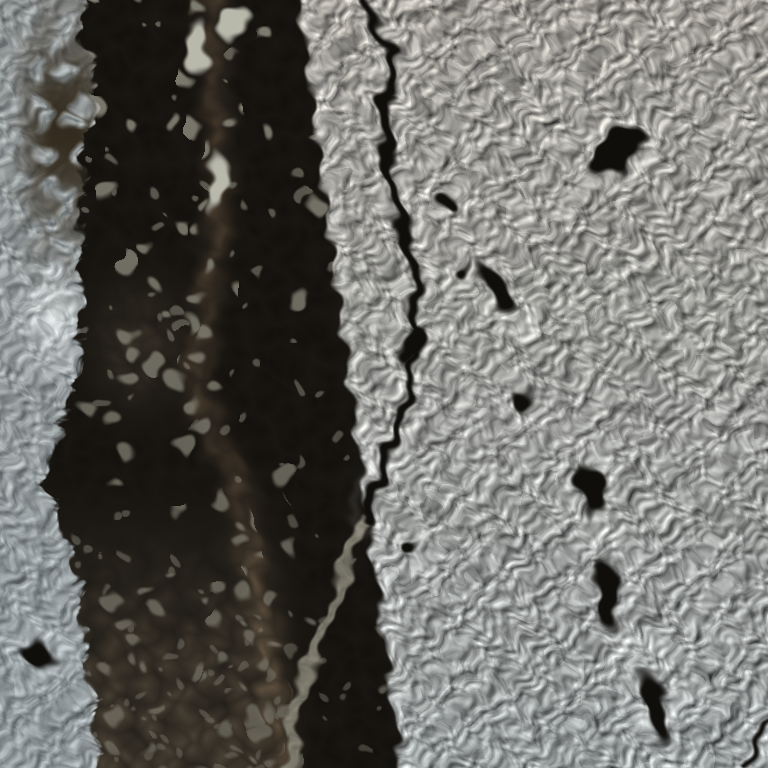
Write a WebGL 1 fragment shader that draws this texture.

```glsl
precision highp float;
// Weathered concrete split by a dark, dirt-filled groove, a thin crack and pits.
// Stone is embossed cellular noise; the groove is a band with sine-worn edges,
// sprinkled with cellular grit that gathers along its middle seam.
uniform vec2 u_resolution;

vec2 hash2(vec2 p) {
  p = fract(p * vec2(0.1031, 0.1137) + 0.17);
  p += dot(p, p.yx + 33.33);
  return fract(vec2(p.x * p.y * 17.3, (p.x + p.y) * 23.7));
}

// x: distance to the nearest cell point, y: random value of that cell
vec2 cells(vec2 p) {
  vec2 base = floor(p), best = vec2(9.0, 0.0);
  for (int j = -1; j <= 1; j++)
    for (int i = -1; i <= 1; i++) {
      vec2 id = base + vec2(float(i), float(j));
      vec2 h = hash2(id);
      float d = length(id + 0.1 + 0.8 * h - p);
      if (d < best.x) best = vec2(d, fract(h.x * 7.1 + h.y * 3.7));
    }
  return best;
}

float bump(float x) { return exp(-x * x); }

float segment(vec2 p, vec2 a, vec2 b) {
  vec2 e = b - a;
  return length(p - a - e * clamp(dot(p - a, e) / dot(e, e), 0.0, 1.0));
}

// Approximate signed distance to a tilted ellipse
float pit(vec2 p, vec2 center, vec2 radius, float tilt) {
  p -= center;
  float c = cos(tilt), s = sin(tilt);
  p = vec2(c * p.x + s * p.y, c * p.y - s * p.x);
  return (length(p / radius) - 1.0) * min(radius.x, radius.y);
}

vec2 warp(vec2 p) {
  return p + 0.005 * sin(p.yx * vec2(83.0, 71.0) + 3.0 * sin(p * 37.0))
           + 0.002 * sin(p.yx * vec2(211.0, 187.0) + p * 90.0);
}

float stoneHeight(vec2 p) {
  p = warp(p);
  vec2 q = vec2(0.8 * p.x + 0.6 * p.y, 0.8 * p.y - 0.6 * p.x);
  return cells(q * vec2(46.0, 66.0)).x + 0.45 * cells(p * 104.0 + 9.0).x;
}

float grit(vec2 p, float scale, float density) {
  vec2 c = cells(warp(p) * scale);
  float r = 0.16 + 0.25 * fract(c.y * 57.0);
  return (1.0 - smoothstep(r - 0.12, r + 0.12, c.x)) * step(c.y, density);
}

float seamDistance(vec2 p) {
  float d = segment(p, vec2(0.275, 1.0), vec2(0.287, 0.74));
  d = min(d, segment(p, vec2(0.287, 0.74), vec2(0.255, 0.49)));
  d = min(d, segment(p, vec2(0.255, 0.49), vec2(0.31, 0.37)));
  d = min(d, segment(p, vec2(0.31, 0.37), vec2(0.345, 0.19)));
  return min(d, segment(p, vec2(0.345, 0.19), vec2(0.365, 0.0)));
}

float crackDistance(vec2 p) {
  float d = segment(p, vec2(0.469, 1.0), vec2(0.514, 0.928)) + 0.001;
  d = min(d, segment(p, vec2(0.514, 0.928), vec2(0.499, 0.863)));
  d = min(d, segment(p, vec2(0.499, 0.863), vec2(0.508, 0.766)) - 0.002);
  d = min(d, segment(p, vec2(0.508, 0.766), vec2(0.541, 0.648)) - 0.001);
  d = min(d, segment(p, vec2(0.541, 0.648), vec2(0.541, 0.557)));
  d = min(d, segment(p, vec2(0.541, 0.557), vec2(0.531, 0.479)) + 0.001);
  d = min(d, segment(p, vec2(0.531, 0.479), vec2(0.495, 0.382)));
  return min(d, segment(p, vec2(0.495, 0.382), vec2(0.475, 0.323)) - 0.001);
}

float pitDistance(vec2 p) {
  float d = pit(p, vec2(0.805, 0.804), vec2(0.038, 0.023), 0.75);
  d = min(d, pit(p, vec2(0.771, 0.362), vec2(0.018, 0.034), 0.25));
  d = min(d, pit(p, vec2(0.791, 0.229), vec2(0.013, 0.042), 0.1));
  d = min(d, pit(p, vec2(0.853, 0.082), vec2(0.013, 0.042), 0.2));
  d = min(d, pit(p, vec2(0.538, 0.556), vec2(0.013, 0.024), -0.3));
  d = min(d, pit(p, vec2(0.645, 0.625), vec2(0.011, 0.032), 0.6));
  d = min(d, pit(p, vec2(0.582, 0.735), vec2(0.011, 0.007), 0.0));
  d = min(d, pit(p, vec2(0.605, 0.648), vec2(0.009, 0.006), 0.3));
  d = min(d, pit(p, vec2(0.681, 0.479), vec2(0.010, 0.014), 0.2));
  d = min(d, pit(p, vec2(0.535, 0.284), vec2(0.011, 0.008), 0.2));
  d = min(d, pit(p, vec2(0.502, 0.863), vec2(0.010, 0.020), 0.0));
  d = min(d, pit(p, vec2(0.050, 0.150), vec2(0.022, 0.013), -0.4));
  return min(d, segment(p, vec2(0.965, 0.0), vec2(1.0, 0.055)) - 0.003);
}

void main() {
  vec2 p = gl_FragCoord.xy / u_resolution, w = warp(p);

  // Stone: light from the upper left, warm at the top and cool below
  float h = stoneHeight(p);
  float relief = stoneHeight(p + vec2(0.005, -0.005)) - h;
  float tone = 0.60 + 0.30 * relief + 0.20 * (0.6 - h) + 0.13 * (cells(w * 62.0).y - 0.5);
  vec3 stone = tone * mix(vec3(0.97, 1.0, 1.0), vec3(1.02, 1.0, 0.96), p.y);
  float leftSide = 1.0 - smoothstep(0.10, 0.16, p.x);
  stone = mix(stone, vec3(0.52, 0.56, 0.58) + 0.45 * (tone - 0.55), 0.6 * leftSide);
  stone += 0.24 * bump((p.x - 0.07) / 0.03) * bump((p.y - 0.59) / 0.06);
  float soil = leftSide * bump((p.y - 0.83) / 0.14) * smoothstep(0.0, 0.07, p.x);
  stone = mix(stone, vec3(0.20, 0.17, 0.12), soil * smoothstep(0.25, 0.6, cells(w * 27.0).x + 0.1));

  // Groove: grit and brown dust over near-black dirt
  float seam = seamDistance(w);
  float low = 1.0 - smoothstep(0.05, 0.42, p.y);
  float dust = low * (1.0 - smoothstep(0.30, 0.42, p.x)) + 0.7 * bump((p.x - 0.18) / 0.06) * bump((p.y - 0.55) / 0.08);
  float mottled = cells(w * 34.0 + 4.0).x;
  vec3 dirt = vec3(0.085, 0.075, 0.06) + 0.03 * (mottled - 0.4);
  dirt += vec3(0.19, 0.17, 0.14) * dust * (1.1 - mottled);
  dirt += vec3(0.16, 0.13, 0.10) * bump(seam / 0.018) * (1.2 - mottled);
  float flecks = grit(p, 33.0, 0.10 + 0.35 * bump(seam / 0.035) + 0.25 * dust);
  flecks = max(flecks, 0.7 * grit(p + 3.0, 58.0, 0.06 + 0.2 * dust));
  dirt = mix(dirt, vec3(0.52, 0.51, 0.46), flecks * (0.55 + 0.4 * p.y));
  float pebbles = min(pit(w, vec2(0.255, 0.94), vec2(0.015, 0.032), 0.1), pit(w, vec2(0.304, 0.972), vec2(0.017, 0.022), -0.5));
  pebbles = min(pebbles, pit(w, vec2(0.283, 0.76), vec2(0.012, 0.034), -0.1));
  dirt = mix(dirt, vec3(0.72, 0.72, 0.67), 1.0 - smoothstep(-0.004, 0.004, pebbles));

  // Worn groove edges
  float left = 0.105 - 0.045 * bump((p.y - 0.38) / 0.09) + 0.02 * bump((p.y - 0.88) / 0.05) + 0.018 * (1.0 - smoothstep(0.05, 0.2, p.y));
  float right = 0.523 - 0.133 * p.y;
  float inside = min(w.x - left + 0.012 * (h - 0.6), right - w.x);
  vec3 color = mix(stone, dirt, smoothstep(-0.003, 0.004, inside));
  color += 0.10 * bump((inside + 0.010) / 0.006) * step(0.3, p.x);

  // Pale ridge carrying the crack down through the groove
  float ridge = segment(w, vec2(0.472, 0.325), vec2(0.436, 0.219));
  ridge = min(ridge, segment(w, vec2(0.436, 0.219), vec2(0.385, 0.09)));
  ridge = min(ridge, segment(w, vec2(0.385, 0.09), vec2(0.378, 0.0)));
  color = mix(color, vec3(0.47, 0.46, 0.41) * (0.7 + 0.5 * tone), 1.0 - smoothstep(0.004, 0.011, ridge));

  // Crack and pits with pale rims
  float hollow = min(crackDistance(w) - 0.005, pitDistance(w));
  color += 0.08 * bump((hollow - 0.012) / 0.007);
  color = mix(vec3(0.06, 0.055, 0.045), color, smoothstep(-0.003, 0.004, hollow));
  gl_FragColor = vec4(clamp(color, 0.0, 1.0), 1.0);
}
```
